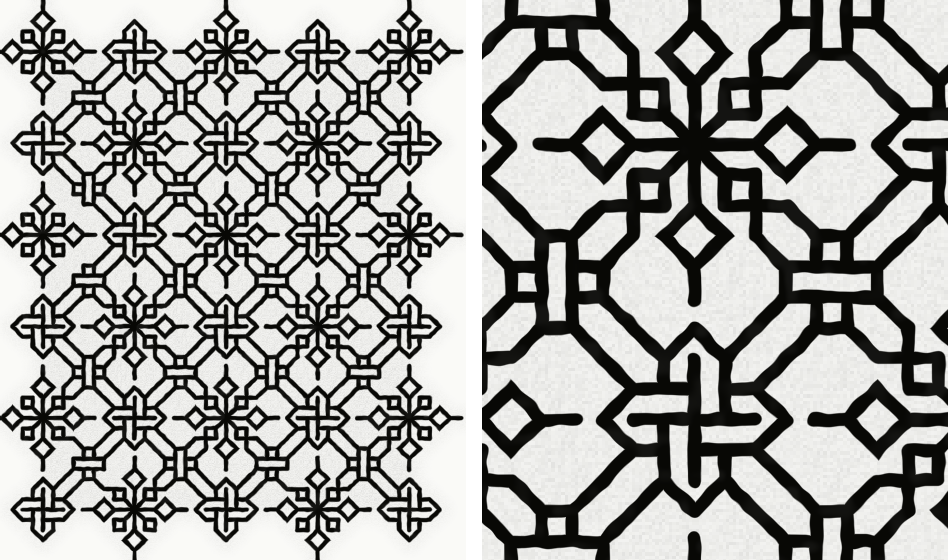
Left: the whole. Right: its middle third, enlarged.
This pattern is drawn by a WebGL 1 fragment shader. Its source:

```glsl
precision highp float;
// Blackwork lattice: stars and woven knots alternate on a 5 by 6 checkerboard,
// joined by diagonal bands through small crossing bars. Every stroke is a
// distance in stitch units, folded by symmetry, over softly speckled cloth.
uniform vec2 u_resolution;

#define STITCH 0.01817            // stitch length / canvas height
#define PITCH 9.0                 // stitches between motif centres
#define ORIGIN vec2(0.0768, 0.0924) // first motif, from the top left
#define LAST vec2(4.0, 5.0)       // last motif column and row
#define LINE_WIDTH 0.43           // in stitches
#define WOBBLE 0.09               // unevenness of the strokes
#define GRAIN 0.11                // speckle size in stitches
#define INK vec3(0.03, 0.03, 0.02)
#define CLOTH vec3(0.98, 0.98, 0.97)
#define SHADED vec3(0.93, 0.93, 0.92)

float hash(vec2 p) {
  return fract(sin(dot(p, vec2(127.1, 311.7))) * 43758.5453);
}

float noise(vec2 p) {
  vec2 i = floor(p), f = fract(p);
  f = f * f * (3.0 - 2.0 * f);
  return mix(mix(hash(i), hash(i + vec2(1.0, 0.0)), f.x),
             mix(hash(i + vec2(0.0, 1.0)), hash(i + 1.0), f.x), f.y);
}

float segment(vec2 p, vec2 a, vec2 b) {
  vec2 ab = b - a;
  return length(p - a - ab * clamp(dot(p - a, ab) / dot(ab, ab), 0.0, 1.0));
}

float box(vec2 p, vec2 halfSize) {
  vec2 e = abs(p) - halfSize;
  return length(max(e, 0.0)) + min(max(e.x, e.y), 0.0);
}

// Mirror across both axes and the diagonal
vec2 foldEighth(vec2 p) {
  p = abs(p);
  return vec2(max(p.x, p.y), min(p.x, p.y));
}

bool inRange(vec2 id, vec2 last) {
  return all(greaterThan(id, vec2(-0.5))) && all(lessThan(id, last + 0.5));
}

// Rays, diamonds on the axes, squares on the diagonals
float star(vec2 p) {
  vec2 f = foldEighth(p);
  float d = segment(f, vec2(0.0), vec2(2.0, 0.0));
  d = min(d, segment(f, vec2(4.0, 0.0), vec2(5.1, 0.0)));
  d = min(d, segment(f, vec2(0.0), vec2(1.0)));
  d = min(d, abs(abs(f.x - 3.0) + f.y - 1.0) * 0.7071);
  return min(d, abs(box(f - 1.5, vec2(0.5))));
}

// Pointed cross with a two by two weave at its centre
float knot(vec2 p) {
  vec2 f = foldEighth(p), q = abs(p);
  float d = segment(f, vec2(0.0), vec2(2.0, 0.0));
  d = min(d, segment(f, vec2(1.0), vec2(2.0, 1.0)));
  d = min(d, segment(f, vec2(2.0, 1.0), vec2(3.0, 0.0)));
  vec2 over = p.x * p.y > 0.0 ? q : q.yx;
  return min(d, segment(over, vec2(0.0, 1.0), vec2(1.0)));
}

// Bar lying over two small squares
float crossing(vec2 p) {
  float bar = abs(box(p, vec2(1.5, 0.5)));
  return min(bar, abs(box(vec2(p.x, abs(p.y) - 1.0), vec2(0.5))));
}

// Strokes from a star to a crossing; some edge stars keep only one side
float starLink(vec2 p, bool bothSides) {
  vec2 f = bothSides ? foldEighth(p) : abs(p);
  return min(segment(f, vec2(2.0), vec2(3.0, 2.0)),
             segment(f, vec2(3.0, 2.0), vec2(4.0, 3.0)));
}

float pattern(vec2 p) {
  vec2 cell = floor(p / PITCH);
  bool linked = inRange(cell, LAST - 1.0);
  bool level = mod(cell.x + cell.y, 2.0) < 0.5;
  float d = 1e3;
  if (linked) {
    vec2 c = p - (cell + 0.5) * PITCH;
    d = crossing(level ? c : c.yx);
  }
  // The four motifs at the corners of this cell
  for (int k = 0; k < 4; k++) {
    float n = float(k);
    vec2 id = cell + vec2(mod(n, 2.0), floor(n * 0.5));
    if (!inRange(id, LAST)) continue;
    vec2 q = p - id * PITCH;
    if (mod(id.x + id.y, 2.0) < 0.5) {
      d = min(d, star(q));
      bool inner = inRange(id - 1.0, LAST - 2.0);
      bool loose = id.x < 0.5 && abs(id.y - 2.0) < 0.5;
      if (linked && !loose) d = min(d, starLink(q, inner || !level));
    } else {
      d = min(d, knot(q));
      if (linked) d = min(d, segment(foldEighth(q), vec2(2.0, 1.0), vec2(4.0, 3.0)));
    }
  }
  return d;
}

void main() {
  vec2 uv = vec2(gl_FragCoord.x, u_resolution.y - gl_FragCoord.y) / u_resolution.y;
  vec2 p = (uv - ORIGIN) / STITCH;
  vec2 shake = vec2(noise(p * 2.5), noise(p * 2.5 + 37.0)) - 0.5;
  float d = pattern(p + shake * WOBBLE);

  // Cloth: pale margin, shaded field, fine speckle
  vec2 middle = LAST * PITCH * 0.5;
  float field = 1.0 - smoothstep(-1.0, 2.5, box(p - middle, middle));
  float halo = 0.5 * (1.0 - smoothstep(0.3, 2.0, d));
  float shade = max(field, halo);
  float speck = hash(floor(p / GRAIN));
  vec3 color = mix(CLOTH, SHADED, shade);
  color += shade * ((speck - 0.5) * 0.05 - 0.06 * step(0.92, speck));

  // Ink with slight fading
  float soft = 0.9 / (u_resolution.y * STITCH);
  float ink = 1.0 - smoothstep(-soft, soft, d - LINE_WIDTH * 0.5);
  vec3 thread = INK + 0.05 * smoothstep(0.5, 0.9, noise(p * 1.7 + 11.0));
  gl_FragColor = vec4(mix(color, thread, ink), 1.0);
}
```
